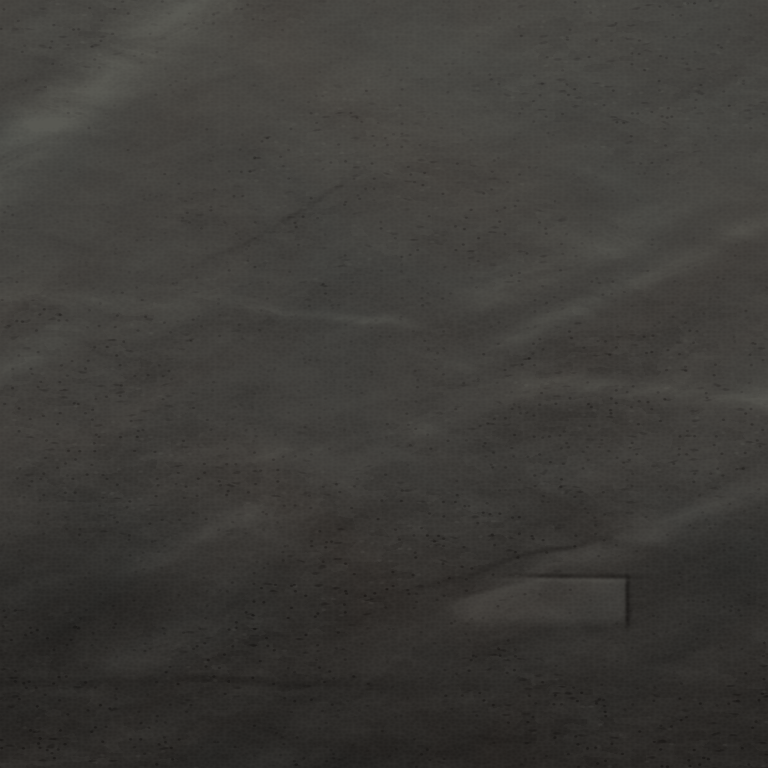
Write a three.js fragment shader that draws this texture.

```glsl
varying vec2 vUv;

const vec3 SHADOW = vec3(0.153, 0.145, 0.136);
const vec3 STONE = vec3(0.254, 0.247, 0.234);
const vec3 HAZE = vec3(0.318, 0.315, 0.295);

vec2 hash2(vec2 p) {
  return fract(sin(vec2(dot(p, vec2(127.1, 311.7)), dot(p, vec2(269.5, 183.3)))) * 4375.85);
}

// x: distance to the nearest cell point, y: random value of that cell
vec2 cellular(vec2 p) {
  vec2 base = floor(p);
  vec2 nearest = vec2(9.0, 0.0);
  for (int j = -1; j <= 1; j++) {
    for (int i = -1; i <= 1; i++) {
      vec2 cell = base + vec2(float(i), float(j));
      float d = length(cell + 0.15 + 0.7 * hash2(cell) - p);
      if (d < nearest.x) nearest = vec2(d, hash2(cell + 37.0).x);
    }
  }
  return nearest;
}

// Layered, warped sines in about -1 to 1
float waves(vec2 p) {
  float sum = 0.0;
  float amp = 0.5;
  for (int i = 0; i < 5; i++) {
    p += 0.7 * sin(p.yx * 1.3 + float(i) * 1.9);
    sum += amp * sin(p.x) * sin(p.y + 0.6);
    p = mat2(1.5, 0.9, -0.9, 1.5) * p;
    amp *= 0.6;
  }
  return sum;
}

vec2 turn(vec2 p, float angle) {
  float c = cos(angle);
  float s = sin(angle);
  return vec2(c * p.x + s * p.y, c * p.y - s * p.x);
}

// Soft line from a to b that thins out at both ends
float streak(vec2 p, vec2 a, vec2 b, float width) {
  vec2 ab = b - a;
  float along = dot(p - a, ab) / dot(ab, ab);
  float across = dot(p - a, vec2(-ab.y, ab.x)) / length(ab);
  float ends = smoothstep(0.0, 0.3, along) * smoothstep(1.0, 0.7, along);
  return ends * exp(-across * across / (width * width));
}

// Small spots, one in each chosen cell
float flecks(vec2 p, vec2 scale, float size, float share) {
  vec2 cell = cellular(p * scale);
  return smoothstep(size, size * 0.3, cell.x) * step(1.0 - share, cell.y);
}

float lightFolds(vec2 p) {
  float sum = 0.44 * streak(p, vec2(-0.15, 0.67), vec2(0.38, 1.09), 0.034);
  sum += 0.17 * streak(p, vec2(-0.2, 0.618), vec2(0.42, 0.603), 0.013);
  sum += 0.25 * streak(p, vec2(0.27, 0.602), vec2(0.58, 0.576), 0.006);
  sum += 0.28 * streak(p, vec2(0.52, 0.50), vec2(1.2, 0.80), 0.013);
  sum += 0.20 * streak(p, vec2(0.56, 0.58), vec2(0.9, 0.73), 0.025);
  sum += 0.24 * streak(p, vec2(0.46, 0.405), vec2(0.76, 0.52), 0.012);
  sum += 0.28 * streak(p, vec2(0.58, 0.50), vec2(1.25, 0.475), 0.015);
  sum += 0.20 * streak(p, vec2(0.13, 0.24), vec2(0.40, 0.37), 0.012);
  sum += 0.20 * streak(p, vec2(0.58, 0.22), vec2(1.2, 0.43), 0.015);
  sum += 0.18 * streak(p, vec2(0.15, 0.41), vec2(0.52, 0.40), 0.014);
  sum += 0.20 * streak(p, vec2(-0.06, 0.48), vec2(0.14, 0.61), 0.020);
  return sum + 0.12 * streak(p, vec2(0.1, 0.12), vec2(0.4, 0.21), 0.02);
}

float darkCreases(vec2 p) {
  float sum = 0.24 * streak(p, vec2(0.53, 0.225), vec2(0.81, 0.313), 0.004);
  sum += 0.15 * streak(p, vec2(0.21, 0.625), vec2(0.50, 0.79), 0.004);
  sum += 0.14 * streak(p, vec2(-0.1, 0.114), vec2(0.6, 0.108), 0.006);
  sum += 0.08 * streak(p, vec2(0.3, 0.108), vec2(1.2, 0.102), 0.012);
  sum += 0.12 * streak(p, vec2(0.55, 0.46), vec2(1.25, 0.43), 0.035);
  return sum + 0.10 * streak(p, vec2(-0.1, 0.205), vec2(0.75, 0.225), 0.035);
}

// Pale wedge: rounded upper edge, flat foot, straight right side
float wedge(vec2 p, float left, float right, float foot, float height) {
  float t = clamp((p.x - left) / (right - left), 0.0, 1.0);
  float top = foot + height * sqrt(min(1.8 * t, 1.0));
  float body = smoothstep(foot - 0.012, foot + 0.008, p.y) * smoothstep(top + 0.003, top - 0.005, p.y);
  return body * smoothstep(0.0, 0.3, t) * smoothstep(right + 0.003, right - 0.003, p.x);
}

float baseTone(float y) {
  float tone = mix(0.08, 0.20, smoothstep(0.0, 0.22, y));
  tone += 0.40 * smoothstep(0.14, 0.50, y);
  return tone + 0.22 * smoothstep(0.50, 0.95, y);
}

void main() {
  vec2 p = vUv;
  float drift = waves(p * vec2(5.0, 9.0) + 2.0);
  float slant = waves(turn(p, 0.5) * vec2(6.0, 22.0) + 5.0);
  float brushed = waves(p * vec2(22.0, 60.0) + 7.0);
  vec2 bent = p + 0.009 * vec2(drift, waves(p * 14.0)) + 0.002 * brushed;

  // Broad light and folds
  float tone = baseTone(p.y) + 0.11 * drift + 0.10 * slant + 0.11 * brushed;
  tone += lightFolds(bent) * (0.9 + 0.6 * brushed) - darkCreases(bent) * (0.9 + 0.9 * brushed);

  // Pale wedge with its dark rim and side
  tone += 0.32 * wedge(p, 0.56, 0.815, 0.192, 0.054);
  tone += 0.28 * streak(p, vec2(0.66, 0.246), vec2(0.84, 0.244), 0.003);
  tone -= 0.34 * streak(p, vec2(0.64, 0.251), vec2(0.86, 0.249), 0.003);
  tone -= 0.36 * streak(p, vec2(0.817, 0.17), vec2(0.817, 0.265), 0.004);

  // Fine grain, pits and pale specks
  float patches = smoothstep(-0.4, 0.4, waves(p * vec2(8.0, 13.0) + 4.0));
  tone += 0.19 * (cellular(p * vec2(150.0, 200.0)).x - 0.42);
  tone += 0.13 * (cellular(bent * vec2(50.0, 130.0) + 9.0).y - 0.5) * (0.4 + 0.6 * patches);
  tone -= 0.32 * flecks(p, vec2(110.0, 140.0), 0.34, 0.12) * (0.4 + 0.6 * patches);
  tone -= 0.24 * flecks(bent + 0.37, vec2(45.0, 150.0), 0.36, 0.13) * patches;
  tone += 0.16 * flecks(p + 0.71, vec2(80.0, 140.0), 0.36, 0.09) * patches;

  vec3 color = mix(SHADOW, STONE, clamp(tone / 0.6, -0.4, 1.0));
  color = mix(color, HAZE, clamp((tone - 0.6) / 0.5, 0.0, 1.5));
  color += 0.006 * waves(p * vec2(7.0, 10.0) + 11.0) * vec3(1.0, -0.1, -0.5);
  gl_FragColor = vec4(color, 1.0);
}
```
